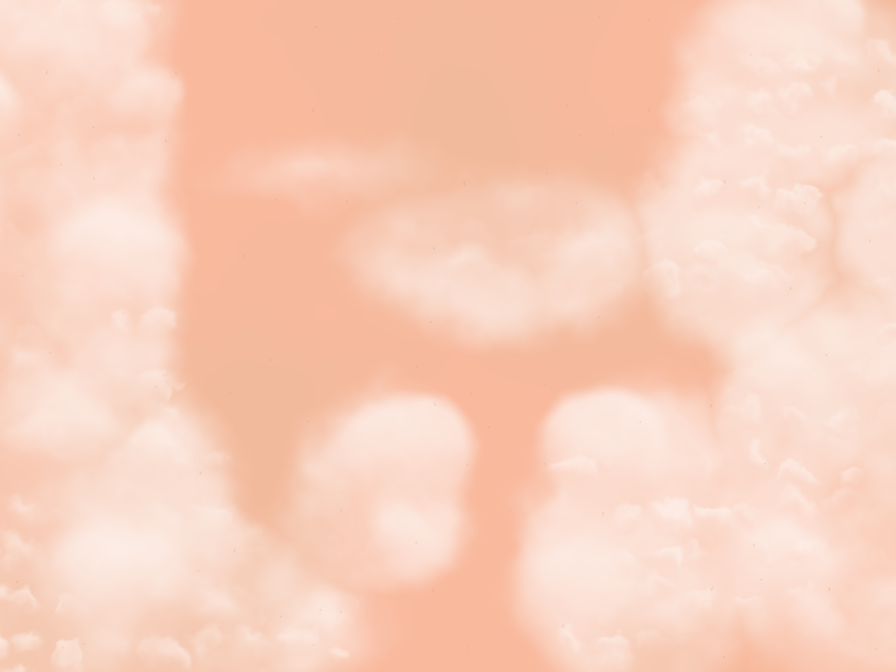
Give the GLSL for this texture, as a Shadertoy shader.

```glsl
// Soft peach sky with banks of pale, billowing cloud.
// Ellipses lay out the banks; noise frays their haze, and three sizes of
// jittered round puffs, lit from above, are layered inside them.

const vec3 SKY_PINK = vec3(0.975, 0.725, 0.615);
const vec3 SKY_TAN = vec3(0.950, 0.730, 0.615);
const vec3 CLOUD = vec3(0.993, 0.945, 0.925);
const vec3 SPECK = vec3(0.72, 0.60, 0.48);

const float HAZE_AMOUNT = 0.55;    // brightness of the cloud between puffs
const float PUFF_OPACITY = 0.85;
const float LARGEST_CELL = 0.25;   // spacing of the largest puffs
const float SPECK_CELL = 0.055;
const float SPECK_SHARE = 0.16;

// Cloud banks: centre.xy, radii.xy, in canvas heights
const int BANK_COUNT = 11;
const vec4 BANKS[BANK_COUNT] = vec4[](
    vec4(0.00, 0.65, 0.27, 0.85), vec4(0.14, 0.14, 0.23, 0.34),
    vec4(0.56, 0.27, 0.14, 0.15), vec4(0.38, 0.08, 0.20, 0.13),
    vec4(0.96, 0.17, 0.19, 0.26), vec4(1.26, 0.27, 0.23, 0.31),
    vec4(1.19, 0.88, 0.19, 0.17), vec4(1.10, 0.65, 0.15, 0.19),
    vec4(1.36, 0.66, 0.13, 0.18), vec4(0.76, 0.62, 0.23, 0.12),
    vec4(0.50, 0.74, 0.15, 0.04));

float hash(vec2 p) {
    return fract(sin(dot(p, vec2(127.1, 311.7))) * 43758.55);
}

float noise(vec2 p) {
    vec2 i = floor(p), f = fract(p);
    f = f * f * (3.0 - 2.0 * f);
    return mix(mix(hash(i), hash(i + vec2(1, 0)), f.x),
               mix(hash(i + vec2(0, 1)), hash(i + vec2(1, 1)), f.x), f.y);
}

float fbm(vec2 p) {
    float sum = 0.0, gain = 0.533;
    for (int i = 0; i < 4; i++) {
        sum += gain * noise(p);
        p = mat2(1.6, 1.2, -1.2, 1.6) * p + 7.3;
        gain *= 0.5;
    }
    return sum;
}

vec2 fbm2(vec2 p) {
    return vec2(fbm(p), fbm(p + 31.7)) - 0.5;
}

// Approximate depth inside the nearest bank, negative in open sky
float bankDepth(vec2 p) {
    float depth = -1.0;
    for (int i = 0; i < BANK_COUNT; i++) {
        vec2 r = BANKS[i].zw;
        depth = max(depth, (1.0 - length((p - BANKS[i].xy) / r)) * min(r.x, r.y));
    }
    return depth;
}

// Layers one size of puffs over the cloud amount, upper rows first
float addPuffs(float amount, vec2 p, float cell, float ruffle, float seed) {
    vec2 q = p + cell * ruffle * fbm2(p * 2.2 / cell + seed);
    vec2 home = floor(q / cell);
    for (int j = 1; j >= -1; j--) {
        for (int i = -1; i <= 1; i++) {
            vec2 id = home + vec2(i, j);
            float a = hash(id + seed), b = hash(id + seed + 17.3);
            float c = hash(id + seed + 41.9);
            vec2 centre = (id + 0.28 + 0.44 * vec2(a, b)) * cell;
            float radius = cell * mix(0.34, 0.54, c);
            vec2 d = (q - centre) / (radius * vec2(1.12, 1.0));
            float inside = smoothstep(0.0, 0.025, bankDepth(centre) - 0.35 * radius);
            float softness = mix(0.25, 0.75, b);
            float body = 1.0 - smoothstep(1.0 - softness, 1.0, length(d));
            float light = smoothstep(-0.9, 0.6, d.y + 0.25 * d.x);
            float tone = mix(0.48, 0.96, light) * mix(0.84, 1.0, a);
            float alpha = body * inside * mix(0.35, 1.0, light);
            amount = mix(amount, tone, PUFF_OPACITY * alpha);
        }
    }
    return amount;
}

// Sparse, faint, tiny flecks
float specks(vec2 p, float pixel) {
    vec2 id = floor(p / SPECK_CELL);
    float a = hash(id + 3.1), b = hash(id + 9.7);
    vec2 d = p - (id + 0.2 + 0.6 * vec2(a, b)) * SPECK_CELL;
    d.x += (a - 0.5) * d.y;
    float dist = length(d * vec2(1.0, mix(0.4, 1.0, b))) - 0.0008;
    return step(hash(id + 5.3), SPECK_SHARE) * (1.0 - smoothstep(-pixel, pixel, dist));
}

void mainImage(out vec4 fragColor, in vec2 fragCoord) {
    vec2 p = fragCoord / iResolution.y;
    p.x += 0.5 * (4.0 / 3.0 - iResolution.x / iResolution.y);

    // Frayed haze that fills the banks
    vec2 frayed = p + 0.07 * fbm2(p * 11.0);
    float haze = smoothstep(-0.025, 0.045, bankDepth(frayed));
    float mottling = smoothstep(0.22, 0.68, fbm(p * 6.0 + 4.0));
    float amount = HAZE_AMOUNT * haze * mix(0.45, 1.25, mottling);

    // Puffs from large and smooth to small and ruffled
    float cell = LARGEST_CELL;
    for (int k = 0; k < 3; k++) {
        float level = float(k);
        float layer = addPuffs(amount, p, cell, 0.18 + 0.3 * level, 11.0 + 23.0 * level);
        float patches = smoothstep(0.42, 0.62, noise(p * 6.0 + 13.0 * level));
        amount = mix(amount, layer, k == 0 ? 1.0 : mix(0.15, 0.85, patches));
        cell *= 0.52;
    }

    // Faint creases within the cloud
    amount += 0.09 * (fbm(p * 24.0 + 2.0) - 0.5) * smoothstep(0.05, 0.5, amount);

    vec3 sky = mix(SKY_TAN, SKY_PINK, smoothstep(0.3, 0.7, fbm(p * 3.0 + 8.0)));
    vec3 color = mix(sky, CLOUD, clamp(amount, 0.0, 1.0));
    color = mix(color, SPECK, 0.35 * specks(p, 1.0 / iResolution.y));
    fragColor = vec4(color, 1.0);
}
```
